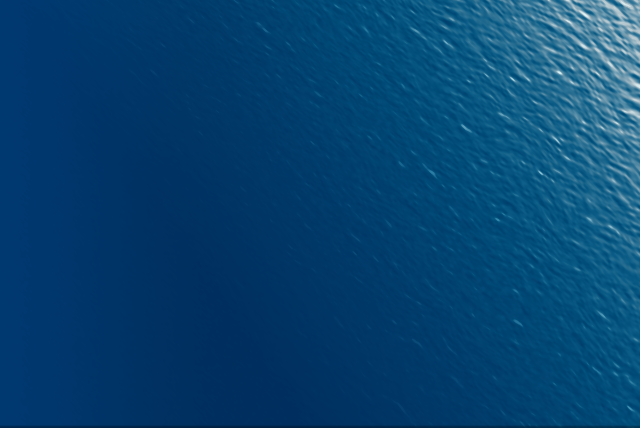
A Shadertoy shader for this texture:

```glsl
// Deep blue sea seen from above, brightening to a pale glare at the upper right.
// A diagonal light ramp is sampled at a level disturbed by the slope of fine,
// stretched fractal noise, so wave facets pick up lighter or darker water.

float hash(ivec2 cell) {
    uint n = uint(cell.x) * 1597334677u ^ uint(cell.y) * 3812015801u;
    n = (n ^ (n >> 15)) * 2246822519u;
    n = (n ^ (n >> 13)) * 3266489917u;
    return float((n ^ (n >> 16)) >> 8) / 16777216.0;
}

float valueNoise(vec2 p) {
    ivec2 cell = ivec2(floor(p));
    vec2 f = fract(p);
    f = f * f * f * (f * (f * 6.0 - 15.0) + 10.0);
    float low = mix(hash(cell), hash(cell + ivec2(1, 0)), f.x);
    float high = mix(hash(cell + ivec2(0, 1)), hash(cell + ivec2(1, 1)), f.x);
    return mix(low, high, f.y);
}

mat2 rotation(float angle) {
    float c = cos(angle), s = sin(angle);
    return mat2(c, s, -s, c);
}

// Wave height; x runs along the crests, y across them.
float waveHeight(vec2 q) {
    float height = 0.0, amplitude = 1.0, turn = 0.10;
    for (int i = 0; i < 3; i++) {
        height += amplitude * valueNoise(rotation(turn) * q * vec2(1.0, 3.3));
        q = q * vec2(1.65, 1.6) + vec2(17.3, 9.1);
        amplitude *= 0.68;
        turn = -1.3 * turn;
    }
    return height;
}

float waveSlope(vec2 q, float reach) {
    vec2 offset = vec2(0.0, reach);
    return waveHeight(q - offset) - waveHeight(q + offset);
}

// Crest coordinates: diagonal, steeper toward the lower left, gently meandering.
vec2 crestSpace(vec2 p, float tilt) {
    vec2 q = rotation(tilt) * (p - vec2(0.75, 0.5));
    q.y -= 0.2 * q.x * q.y;
    q.y += 0.014 * valueNoise(p * 9.0 + 31.0);
    return q;
}

float ramp(float from, float to, float x) {
    return clamp((x - from) / (to - from), 0.0, 1.0);
}

vec3 waterColor(float light) {
    vec3 color = mix(vec3(0.0, 0.185, 0.372), vec3(0.0, 0.235, 0.42), ramp(0.48, 0.77, light));
    color = mix(color, vec3(0.0, 0.295, 0.47), ramp(0.77, 0.99, light));
    color = mix(color, vec3(0.04, 0.36, 0.525), ramp(0.99, 1.13, light));
    color = mix(color, vec3(0.20, 0.46, 0.59), ramp(1.13, 1.27, light));
    return mix(color, vec3(0.70, 0.77, 0.80), ramp(1.27, 1.54, light));
}

void mainImage(out vec4 fragColor, in vec2 fragCoord) {
    vec2 uv = fragCoord / iResolution.xy;
    vec2 p = vec2(uv.x * iResolution.x / iResolution.y, uv.y);

    // Broad light, growing toward the upper right corner
    float light = uv.x + 0.45 * uv.y;

    // Wave facets, nearly still in the dark water
    vec2 q = crestSpace(p, 0.72);
    float slope = waveSlope(q * 24.0, 0.065);
    float strength = 0.02 + 0.36 * pow(ramp(0.45, 1.40, light), 1.6);
    vec3 color = waterColor(light + slope * strength);

    // Cool lift along the left side
    color += vec3(0.0, 0.04, 0.07) * smoothstep(0.36, -0.05, uv.x);

    // Thin glints on the steepest crests, gathered in loose groups
    float groups = valueNoise(q * vec2(9.0, 16.0) + 4.0);
    float glint = smoothstep(0.45, 1.0, slope) * smoothstep(0.45, 1.35, light);
    color += vec3(0.28, 0.30, 0.27) * glint * (0.3 + 0.7 * groups);

    // Fine surface grain and the shaded bottom rim
    float grain = valueNoise(q * vec2(100.0, 230.0)) - 0.5;
    color += grain * mix(0.004, 0.06, ramp(0.6, 1.4, light));
    color *= 1.0 - 0.3 * smoothstep(0.008, 0.002, uv.y);

    fragColor = vec4(clamp(color, 0.0, 1.0), 1.0);
}
```
